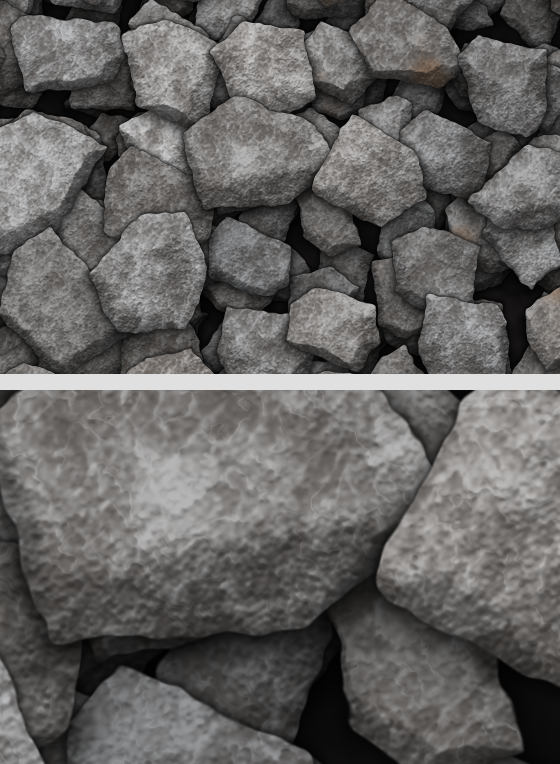
Top: the whole. Bottom: its middle third, enlarged.
A Shadertoy shader for this texture:

```glsl
// Heap of broken grey limestone: faceted, dusty rocks with dark gaps between them.

const int   LAYERS = 4;
const int   SIDES = 6;
const float TAU = 6.2831853;
const vec4  LAYER_CELL = vec4(0.17, 0.21, 0.25, 0.315);   // rock spacing, deepest first
const vec4  LAYER_FILL = vec4(0.95, 0.92, 0.85, 0.66);    // chance that a cell holds a rock
const vec4  LAYER_LIGHT = vec4(0.72, 0.87, 0.97, 1.0);    // daylight reaching each layer
const vec3  LIGHT_DIR = vec3(-0.16, 0.61, 0.776);
const vec3  GAP = vec3(0.10, 0.09, 0.09);
const vec3  STONE = vec3(0.365, 0.355, 0.348);
const vec3  DUST = vec3(0.67, 0.678, 0.688);
const vec3  RUST = vec3(0.50, 0.35, 0.23);
const float EDGE_SOFTNESS = 0.0018;
const float FACET_SHARPNESS = 36.0;
const float CORNER_SHARPNESS = 42.0;
const float TEXTURE_SCALE = 10.0;
const float SHADOW = 0.72;

vec2 hash2(vec2 p) {
    vec3 q = fract(p.xyx * vec3(0.1031, 0.1030, 0.0973));
    q += dot(q, q.yzx + 33.33);
    return fract((q.xx + q.yz) * q.zy);
}

float corner(vec2 cell, vec2 offset, vec2 f) {
    return dot(hash2(cell + offset) * 2.0 - 1.0, f - offset);
}

float gradientNoise(vec2 p) {
    vec2 i = floor(p), f = p - i;
    vec2 u = f * f * f * (f * (f * 6.0 - 15.0) + 10.0);
    return mix(mix(corner(i, vec2(0, 0), f), corner(i, vec2(1, 0), f), u.x),
               mix(corner(i, vec2(0, 1), f), corner(i, vec2(1, 1), f), u.x), u.y);
}

float fbm(vec2 p) {
    float sum = 0.0, amp = 0.52;
    for (int i = 0; i < 5; i++) {
        sum += amp * gradientNoise(p);
        p = mat2(1.6, 1.2, -1.2, 1.6) * p + 7.3;
        amp *= 0.72;
    }
    return sum;
}

// Thin pale line along the zero crossings of the noise.
float vein(vec2 p, float width) {
    return 1.0 - smoothstep(0.0, width, abs(gradientNoise(p)));
}

// Signed distance to a rock outline in rock radii; also gives the facet normal.
float rockShape(vec2 q, vec2 seed, out vec3 normal) {
    vec2 style = hash2(seed + 4.1);
    vec2 tilt = (hash2(seed + 8.6) - 0.5) * 0.5;
    vec2 ridge = (hash2(seed + 12.9) - 0.5) * 1.3;
    float peak = mix(0.38, 0.6, style.x);

    // Two tilted planes form the top of the rock.
    normal = normalize(vec3(-tilt, 1.0)) * exp(-FACET_SHARPNESS * (peak + dot(q, tilt)));
    normal += normalize(vec3(-ridge, 1.0)) * exp(-FACET_SHARPNESS * (peak + 0.08 + dot(q, ridge)));

    // Side planes bound the outline and bevel its rim.
    float outline = 0.0;
    for (int i = 0; i < SIDES; i++) {
        vec2 rnd = hash2(seed + float(i) * vec2(3.7, 1.9) + 21.0);
        float angle = (float(i) + 0.7 * rnd.x + style.y) * TAU / float(SIDES);
        vec2 dir = vec2(cos(angle), sin(angle));
        float reach = mix(0.72, 1.02, rnd.y) * (1.0 + 0.2 * cos(2.0 * angle - TAU * style.y));
        float outside = dot(q, dir) - reach;
        float slope = mix(0.8, 3.2, fract(rnd.x * 7.0 + rnd.y * 5.0));
        outline += exp(min(CORNER_SHARPNESS * outside, 80.0));
        normal += normalize(vec3(dir * slope, 1.0))
                * exp(min(FACET_SHARPNESS * slope * outside, 40.0));
    }
    normal = normalize(normal);
    return log(outline) / CORNER_SHARPNESS;
}

vec3 rockColor(vec2 p, vec2 seed, vec3 normal, float depth) {
    vec2 kind = hash2(seed + 40.3), stain = hash2(seed + 51.7);
    vec2 t = p * TEXTURE_SCALE + kind * 37.0;
    float mottle = fbm(t);
    float relief = mottle - fbm(t + LIGHT_DIR.xy * 0.004 * TEXTURE_SCALE);

    // Dusty patches, a web of pale veins and fine grain.
    vec2 bent = t + 0.5 * mottle;
    float veins = 0.17 * vein(bent * 1.6 + 5.0, 0.10) + 0.17 * vein(bent * 3.3 + 13.0, 0.13);
    float grain = gradientNoise(p * 115.0 + kind * 11.0);
    float dust = mottle + veins + 0.36 * grain + 0.2 * (kind.x - 0.5);
    vec3 albedo = mix(STONE, DUST, smoothstep(-0.42, 0.62, dust));

    // Differences between rocks: brown, pale or rust-stained ones.
    albedo *= mix(vec3(1.0), vec3(1.01, 0.985, 0.96), kind.y);
    albedo *= mix(0.86, 1.07, stain.x) + 0.16 * step(0.94, kind.x);
    float rust = smoothstep(0.12, 0.4, gradientNoise(t * 0.6 + 19.0) + 0.3 * mottle);
    albedo = mix(albedo, RUST, 0.45 * rust * step(0.86, stain.y));

    // Overcast light from above, with a darker rim low on the rock.
    float facing = dot(normal, LIGHT_DIR) + 4.0 * relief;
    float shade = mix(0.52, 1.08, smoothstep(-0.35, 0.95, facing));
    float rim = smoothstep(0.0, 0.025, depth);
    return albedo * shade * mix(mix(0.78, 1.0, rim), 1.0, smoothstep(-0.3, 0.4, normal.y));
}

void mainImage(out vec4 fragColor, in vec2 fragCoord) {
    vec2 p = fragCoord / iResolution.y;
    float edge = max(EDGE_SOFTNESS, 0.7 / iResolution.y);
    vec2 chipped = p
        + 0.014 * vec2(gradientNoise(p * 13.0), gradientNoise(p * 13.0 + 31.0))
        + 0.007 * vec2(gradientNoise(p * 42.0), gradientNoise(p * 42.0 + 17.0));
    vec3 color = GAP * (1.0 + 0.5 * gradientNoise(p * 30.0));

    // Paint the heap from the deepest layer up; lower rocks overlap upper ones.
    for (int layer = 0; layer < LAYERS; layer++) {
        float size = LAYER_CELL[layer];
        vec2 shift = vec2(0.37, 0.61) * float(layer);
        vec2 home = floor(p / size + shift);
        for (int row = 1; row >= -1; row--)
        for (int col = -1; col <= 1; col++) {
            vec2 id = home + vec2(col, row);
            vec2 seed = id + float(layer) * 17.3 + 60.0;
            vec2 rnd = hash2(seed + 2.3);
            if (rnd.x > LAYER_FILL[layer]) continue;

            vec2 center = (id + 0.5 + 0.5 * (hash2(seed) - 0.5) - shift) * size;
            float radius = size * mix(0.42, 0.57, rnd.y);
            vec2 q = (chipped - center) / radius;
            vec3 normal;
            float d = rockShape(q, seed, normal) * radius;

            // Contact shadow, widest below the rock.
            float spread = mix(0.006, 0.024, 1.0 - smoothstep(-0.8, 0.5, q.y));
            color *= 1.0 - SHADOW * exp(-max(d, 0.0) / spread);

            float cover = 1.0 - smoothstep(-edge, edge, d);
            if (cover > 0.0)
                color = mix(color, rockColor(p, seed, normal, -d) * LAYER_LIGHT[layer], cover);
        }
    }
    fragColor = vec4(color, 1.0);
}
```
